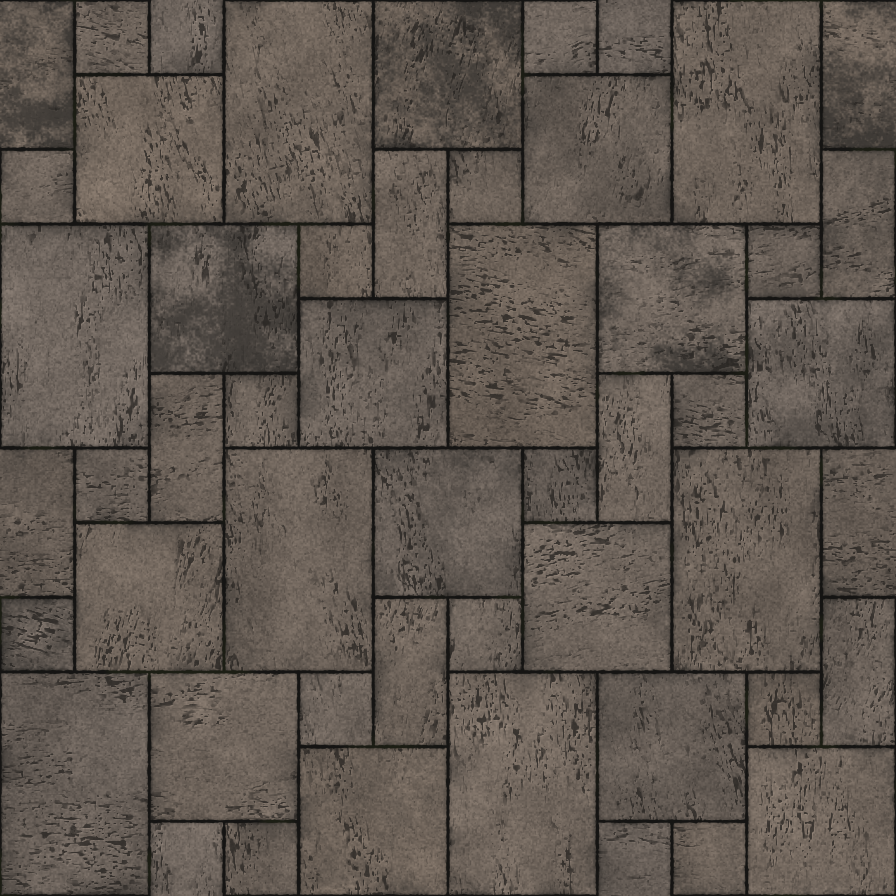
Reproduce this texture procedurally as a three.js fragment shader.

```glsl
// Weathered travertine paving: interlocking slabs of four sizes on a 12 by 12 grid with dark joints.
varying vec2 vUv;

const float GRID = 12.0;
const vec3 STONE_BROWN = vec3(0.444, 0.398, 0.358);
const vec3 STONE_GREY = vec3(0.432, 0.395, 0.366);
const vec3 STAIN = vec3(0.215, 0.203, 0.190);
const vec3 PIT = vec3(0.135, 0.125, 0.115);
const vec3 JOINT = vec3(0.082, 0.080, 0.073);
const vec3 MOSS = vec3(0.110, 0.116, 0.080);

struct Slab {
  vec2 corner;
  vec2 size;
  float squareLead; // 1 for the square that opens each repeat
};

float hash(vec2 p) {
  vec3 q = fract(vec3(p.xyx) * 0.1031);
  q += dot(q, q.yzx + 33.33);
  return fract((q.x + q.y) * q.z);
}

float noise(vec2 p) {
  vec2 i = floor(p);
  vec2 f = fract(p);
  f = f * f * (3.0 - 2.0 * f);
  float low = mix(hash(i), hash(i + vec2(1.0, 0.0)), f.x);
  float high = mix(hash(i + vec2(0.0, 1.0)), hash(i + 1.0), f.x);
  return mix(low, high, f.y);
}

float fbm(vec2 p) {
  float sum = 0.0;
  float amp = 0.533;
  for (int i = 0; i < 4; i++) {
    sum += amp * noise(p);
    p = p * 2.03 + 17.3;
    amp *= 0.5;
  }
  return sum;
}

// One repeat is 6 by 3 cells; every band shifts by half a repeat.
Slab findSlab(vec2 q) {
  if (q.x < 2.0) {
    if (q.y < 2.0) return Slab(vec2(0.0), vec2(2.0), 1.0);
    if (q.x < 1.0) return Slab(vec2(0.0, 2.0), vec2(1.0, 2.0), 0.0);
    return Slab(vec2(1.0, 2.0), vec2(1.0), 0.0);
  }
  if (q.x < 4.0) {
    if (q.y >= 1.0) return Slab(vec2(2.0, 1.0), vec2(2.0), 0.0);
    if (q.x < 3.0) return Slab(vec2(2.0, 0.0), vec2(1.0), 0.0);
    return Slab(vec2(3.0, -1.0), vec2(1.0, 2.0), 0.0);
  }
  return Slab(vec2(4.0, 0.0), vec2(2.0, 3.0), 0.0);
}

// Distance inward from the edge of a rounded slab.
float insideDistance(vec2 local, vec2 size, float radius) {
  vec2 e = abs(local - 0.5 * size) - 0.5 * size + radius;
  return radius - length(max(e, 0.0)) - min(max(e.x, e.y), 0.0);
}

// Fine pores stretched along the grain, gathered in clusters.
float pores(vec2 p, float angle) {
  float c = cos(angle);
  float s = sin(angle);
  vec2 g = mat2(c, s, -s, c) * p;
  g.x += 0.05 * noise(p * 4.0);
  float cluster = smoothstep(0.38, 0.68, fbm(g * vec2(3.4, 1.2) + 5.0));
  float streak = smoothstep(0.64, 0.84, noise(g * vec2(33.0, 10.5)));
  float speck = smoothstep(0.72, 0.90, noise(g * vec2(38.0, 24.0) + 40.0));
  return clamp(streak * cluster + speck * (0.25 + 0.75 * cluster), 0.0, 1.0);
}

vec3 stoneColor(vec2 p, vec2 id, float edge, float staining) {
  float tone = hash(id + 3.1);
  float turn = hash(id + 8.7);
  float angle = 1.5708 * step(0.62, turn) + 0.5 * (hash(id + 5.3) - 0.5);

  // Slab tone, soft clouds and fine grain
  vec3 color = mix(STONE_BROWN, STONE_GREY, hash(id + 1.9));
  float clouds = fbm(p * 1.7) - 0.5;
  float grain = 0.22 * (noise(p * 43.0) - 0.5) + 0.10 * (noise(p * 19.0) - 0.5);
  color *= 0.96 + 0.09 * tone + 0.30 * clouds + grain;

  // Blotchy stains and grime creeping in from the edges
  float blotch = fbm(p * 1.9 + 31.0) + 0.20 * (noise(p * 15.0) - 0.5) + 0.28 * (noise(p * 36.0) - 0.5);
  float stain = staining * smoothstep(0.28, 0.80, blotch);
  float grime = exp(-edge * 6.0) * smoothstep(0.42, 0.74, fbm(p * 1.7 + 63.0) + 0.22 * (noise(p * 32.0) - 0.5));
  color = mix(color, STAIN, clamp(0.80 * stain + 0.65 * grime, 0.0, 0.85));

  // Pores with a lit lower lip
  float pit = pores(p, angle);
  float lip = max(pores(p - vec2(0.010, 0.016), angle) - pit, 0.0);
  color *= 1.0 + 0.10 * lip;
  return mix(color, PIT, 0.72 * pit);
}

void main() {
  vec2 p = vec2(vUv.x, 1.0 - vUv.y) * GRID;
  float pixel = fwidth(p.x);

  // Locate the slab under this point
  float band = floor(p.y / 3.0);
  vec2 q = vec2(mod(p.x + 1.0 + 3.0 * band, 6.0), mod(p.y, 3.0));
  Slab slab = findSlab(q);
  vec2 local = q - slab.corner;
  vec2 id = mod(floor(p - local + 0.5), GRID);
  float edge = insideDistance(local, slab.size, 0.03);

  // The leading squares of the upper half are the most stained
  float heavy = 0.95 * slab.squareLead * (1.0 - step(5.5, id.y));
  float staining = max(heavy, 0.5 * smoothstep(0.50, 1.0, hash(id + 12.4)));
  vec3 color = stoneColor(local + id * 7.31, id, edge, staining);

  // Worn rim, then the joint
  float worn = edge + 0.010 * (noise(p * 13.0) - 0.5) + 0.012 * (noise(p * 34.0) - 0.5);
  color *= 0.84 + 0.16 * smoothstep(0.015, 0.070, worn);
  float soft = max(0.010, 0.6 * pixel);
  vec3 joint = mix(JOINT, MOSS, smoothstep(0.65, 0.90, noise(p * 1.9 + 9.0)));
  color = mix(joint, color, smoothstep(0.021 - soft, 0.021 + soft, worn));

  gl_FragColor = vec4(color, 1.0);
}
```
